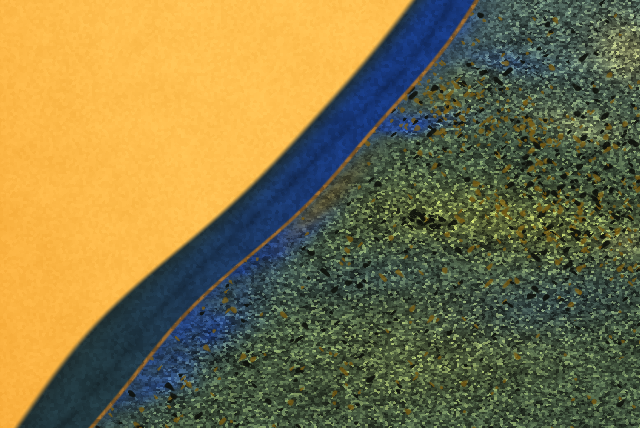
Write a Shadertoy shader that draws this texture.

```glsl
const float PI = 3.14159265;

vec3 hash3(vec2 p) {
    vec3 q = fract(vec3(p.xyx) * vec3(0.1031, 0.1030, 0.0973));
    q += dot(q, q.yxz + 33.33);
    return fract((q.xxy + q.yzz) * q.zyx);
}

// Nearest cell: x = distance, y = cell value
vec2 cellular(vec2 p) {
    vec2 base = floor(p), nearest = vec2(9.0, 0.0);
    for (int j = -1; j <= 1; j++)
    for (int i = -1; i <= 1; i++) {
        vec2 cell = base + vec2(i, j);
        vec3 h = hash3(cell);
        float d = length(cell + 0.15 + 0.7 * h.xy - p);
        if (d < nearest.x) nearest = vec2(d, h.z);
    }
    return nearest;
}

// Layered, rotated sines in -1..1
float ripples(vec2 p) {
    float sum = 0.0, amp = 0.5;
    for (int i = 0; i < 4; i++) {
        p = mat2(0.8, -0.6, 0.6, 0.8) * p * 1.8 + 1.7;
        sum += amp * sin(p.x + 1.3 * sin(p.y)) * cos(p.y * 0.8);
        amp *= 0.65;
    }
    return sum;
}

// Soft tilted ellipse
float patchAt(vec2 p, vec2 center, vec2 radius, float tilt) {
    vec2 d = p - center;
    d = vec2(d.x * cos(tilt) + d.y * sin(tilt), d.y * cos(tilt) - d.x * sin(tilt)) / radius;
    return exp(-dot(d, d));
}

// Sloping boundary bent by a few harmonics
float boundary(float y, float start, float slope, vec4 bends) {
    return start + slope * y + dot(bends, sin(PI * y * vec4(1, 2, 3, 5)));
}

vec3 sandColor(vec2 p) {
    vec3 c = mix(vec3(0.97, 0.67, 0.22), vec3(1.0, 0.755, 0.32), smoothstep(-0.3, 0.8, p.x + 0.35 * p.y));
    float grain = cellular(p * 130.0).y - 0.5;
    return c + vec3(0.025, 0.035, 0.04) * (grain + 0.4 * ripples(p * 14.0));
}

vec3 shadowColor(vec2 p, float across) {
    vec3 c = mix(vec3(0.13, 0.22, 0.25), vec3(0.09, 0.22, 0.49), smoothstep(0.08, 0.8, p.y + 0.18 * (across - 0.5)));
    c = mix(vec3(0.12, 0.18, 0.19), c, smoothstep(-0.1, 0.4, across));
    float crease = exp(-pow((across - 0.58 - 0.08 * sin(p.y * 9.0)) * 12.0, 2.0));
    c *= 1.0 - 0.16 * crease + 0.1 * ripples(p * vec2(18.0, 24.0));
    return c * (0.9 + 0.2 * cellular(p * 120.0).y);
}

vec3 rockColor(vec2 p, float depth) {
    float mottle = ripples(p * vec2(9.0, 15.0));
    vec2 q = p + 0.012 * mottle;

    // Broad mineral tints
    vec3 c = mix(vec3(0.24, 0.31, 0.23), vec3(0.27, 0.35, 0.32), smoothstep(0.55, 0.95, p.y));
    float olive = patchAt(q, vec2(1.17, 0.48), vec2(0.35, 0.08), -0.1)
                + 0.6 * patchAt(q, vec2(1.05, 0.2), vec2(0.3, 0.13), 0.2)
                + 0.5 * patchAt(q, vec2(1.0, 0.76), vec2(0.12, 0.07), 0.3);
    c = mix(c, vec3(0.37, 0.40, 0.20), clamp(olive, 0.0, 1.0) * 0.75);
    float slate = patchAt(q, vec2(1.27, 0.29), vec2(0.25, 0.08), 0.15)
                + 0.7 * patchAt(q, vec2(0.85, 0.35), vec2(0.24, 0.06), 0.15)
                + 0.6 * patchAt(q, vec2(1.22, 0.87), vec2(0.2, 0.06), -0.15);
    c = mix(c, vec3(0.17, 0.25, 0.30), clamp(slate, 0.0, 1.0) * 0.65);
    float pale = patchAt(q, vec2(1.47, 0.88), vec2(0.09, 0.07), -0.5)
               + 0.5 * patchAt(q, vec2(1.36, 0.71), vec2(0.12, 0.04), -0.3)
               + 0.6 * patchAt(q, vec2(1.46, 0.43), vec2(0.06, 0.03), 0.2);
    c = mix(c, vec3(0.53, 0.54, 0.36), clamp(pale, 0.0, 1.0) * 0.8);
    float blue = patchAt(q, vec2(0.64, 0.415), vec2(0.14, 0.028), 0.6)
               + 0.85 * patchAt(q, vec2(0.46, 0.2), vec2(0.19, 0.06), 0.75)
               + 0.8 * patchAt(q, vec2(0.97, 0.715), vec2(0.11, 0.025), 0.1)
               + 0.4 * patchAt(q, vec2(1.17, 0.86), vec2(0.1, 0.025), -0.1)
               + 0.6 * exp(-depth * 35.0);
    c = mix(c, vec3(0.11, 0.23, 0.50), clamp(blue * (0.85 + 0.5 * mottle), 0.0, 0.9));
    c = mix(c, vec3(0.36, 0.31, 0.16), 0.7 * patchAt(q, vec2(0.76, 0.53), vec2(0.13, 0.025), 0.8));

    // Gritty surface
    vec2 fine = cellular(p * vec2(150.0, 210.0));
    vec2 coarse = cellular(p * vec2(60.0, 95.0) + 7.0);
    float rough = smoothstep(0.0, 0.12, depth);
    c *= 1.0 + mix(0.35, 0.9, rough) * (fine.y - 0.5) + 0.35 * (coarse.y - 0.5) + 0.14 * mottle;
    c += vec3(0.30, 0.30, 0.13) * pow(fine.y, 7.0) * rough * (0.6 + 0.6 * olive);

    // Ochre lichen and dark pits, denser inside their clusters
    float lichen = 0.02 + 0.32 * patchAt(p, vec2(1.06, 0.75), vec2(0.1, 0.08), 0.0)
                 + 0.4 * patchAt(p, vec2(1.22, 0.7), vec2(0.1, 0.035), -0.3)
                 + 0.2 * patchAt(p, vec2(1.37, 0.5), vec2(0.2, 0.14), 0.0);
    float pits = 0.018 + 0.9 * patchAt(p, vec2(0.986, 0.485), vec2(0.045, 0.014), -0.1)
               + 0.15 * patchAt(p, vec2(1.36, 0.57), vec2(0.15, 0.16), 0.0)
               + 0.1 * patchAt(p, vec2(1.05, 0.75), vec2(0.14, 0.07), 0.0);
    for (int i = 0; i < 2; i++) {
        float scale = 52.0 + 38.0 * float(i);
        vec2 w = p * scale + 0.25 * sin(p.yx * scale * 2.7) + 19.0 * float(i);
        vec2 spot = cellular(w + 5.0), pit = cellular(w * vec2(0.85, 1.1) + 41.0);
        float spotMask = step(1.0 - lichen, spot.y) * smoothstep(0.5, 0.25, spot.x);
        float pitMask = step(1.0 - pits, pit.y) * smoothstep(0.52, 0.3, pit.x);
        c = mix(c, vec3(0.48, 0.36, 0.06), spotMask * 0.75);
        c = mix(c, vec3(0.05, 0.06, 0.04), pitMask * 0.9);
    }
    return c;
}

void mainImage(out vec4 fragColor, in vec2 fragCoord) {
    vec2 p = fragCoord / iResolution.y;
    float pixel = 1.0 / iResolution.y;
    float shadowEdge = boundary(p.y, 0.04, 0.927, vec4(0.0018, -0.0325, -0.0087, 0.0029));
    float rockEdge = boundary(p.y, 0.211, 0.902, vec4(0.0198, -0.0249, -0.0051, 0.0066));
    float intoShadow = (p.x - shadowEdge) * 0.72;
    float intoRock = (p.x - rockEdge) * 0.72;
    float across = (p.x - shadowEdge) / (rockEdge - shadowEdge);

    // Sand, soft cast shadow, then the rock with its lit rim
    vec3 color = mix(sandColor(p), shadowColor(p, across), smoothstep(-0.009, 0.007, intoShadow));
    color = mix(color, rockColor(p, max(intoRock, 0.0)), smoothstep(-pixel, pixel, intoRock));
    float rim = smoothstep(0.0045 + pixel, 0.001, abs(intoRock - 0.001));
    color = mix(color, vec3(0.62, 0.40, 0.12) * (0.8 + 0.4 * cellular(p * 90.0).y), rim * 0.85);
    fragColor = vec4(clamp(color, 0.0, 1.0), 1.0);
}
```
